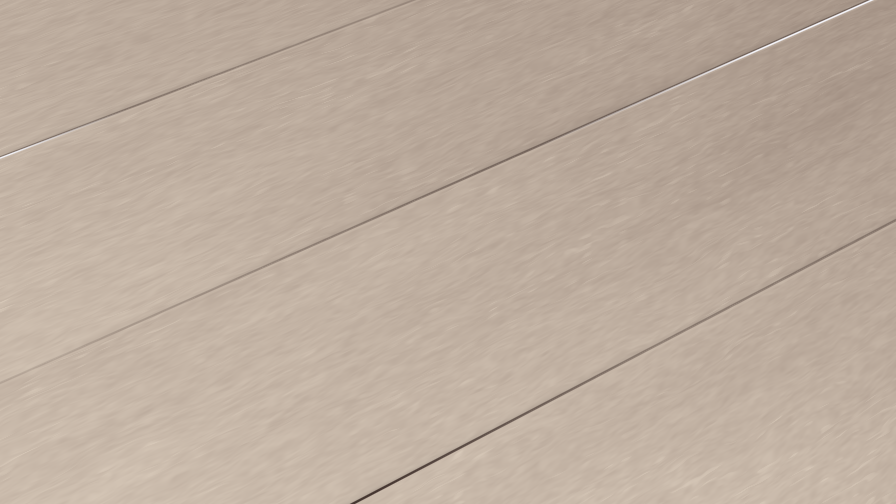
A Shadertoy shader for this texture:

```glsl
// Pale oak planks seen at a slant, split by three grooves that share a vanishing point.
// Each pixel is mapped to plank coordinates (along, across); stretched and ridged noise
// makes the fibres, and grooves are shaded by their distance in canvas heights.

#define VANISH vec2(7.4, 3.5)      // vanishing point of the grooves
#define FIRST_SLOPE 0.380          // slope of the uppermost groove
#define PLANK_STEP 0.0527          // slope change per plank
#define PLANK_GROWTH 0.1297        // perspective growth of that step
#define GROOVE_WIDTH 0.0034
#define FIBRE_STRENGTH 0.17
#define CLOUD_STRENGTH 0.24
#define FLECK_STRENGTH 0.17
#define WOOD_DARK vec3(0.635, 0.565, 0.515)
#define WOOD_LIGHT vec3(0.795, 0.735, 0.675)
#define GROOVE_COLOR vec3(0.27, 0.21, 0.19)
#define GLEAM_COLOR vec3(0.96, 0.96, 0.98)

float hash(vec2 p) {
    vec3 q = fract(p.xyx * 0.1031);
    q += dot(q, q.yzx + 33.33);
    return fract((q.x + q.y) * q.z);
}

float noise(vec2 p) {
    vec2 cell = floor(p), f = fract(p);
    f = f * f * (3.0 - 2.0 * f);
    return mix(mix(hash(cell), hash(cell + vec2(1, 0)), f.x),
               mix(hash(cell + vec2(0, 1)), hash(cell + vec2(1, 1)), f.x), f.y);
}

float fbm(vec2 p) {
    float sum = 0.0, gain = 0.5;
    for (int i = 0; i < 4; i++) {
        sum += gain * noise(p);
        p = p * 2.03 + 17.3;
        gain *= 0.5;
    }
    return sum / 0.9375;
}

// Thin curving crests where the noise crosses its middle value
float ridge(vec2 p) {
    return 1.0 - abs(2.0 * noise(p) - 1.0);
}

// Linear ramp from 0 at a to 1 at b, in either direction
float ramp(float a, float b, float x) {
    return clamp((x - a) / (b - a), 0.0, 1.0);
}

// Coverage of a soft-edged line around d = 0
float stroke(float d, float width, float pixel) {
    return 1.0 - smoothstep(0.5 * width - 0.5 * pixel, 0.5 * width + pixel, abs(d));
}

// Tone of the wood, centred on zero
float woodGrain(vec2 plank, float id) {
    vec2 q = plank + vec2(id * 13.7, 0.0) + 40.0;
    q.y += 0.05 * (fbm(q * vec2(7.0, 12.0)) - 0.5);          // wavy fibres
    float clouds = fbm(q * vec2(1.6, 5.0)) - 0.5;
    float bands = fbm(q * vec2(4.0, 26.0)) - 0.5;
    float fibres = noise(q * vec2(34.0, 90.0)) + noise(q * vec2(62.0, 150.0)) - 1.0;
    float wrinkles = ridge(q * vec2(22.0, 44.0)) - 0.65;
    float patches = smoothstep(0.40, 0.68, fbm(q * vec2(3.0, 6.0) + 9.0));
    float flecks = smoothstep(0.74, 0.95, noise(q * vec2(24.0, 105.0) + 5.0));
    return CLOUD_STRENGTH * (clouds + 0.7 * bands)
         + FIBRE_STRENGTH * (fibres + 0.45 * wrinkles)
         + FLECK_STRENGTH * flecks * (0.3 + patches);
}

void mainImage(out vec4 fragColor, in vec2 fragCoord) {
    vec2 p = fragCoord / iResolution.y;
    vec2 uv = fragCoord / iResolution.xy;
    float pixel = 1.0 / iResolution.y;

    // Plank coordinates from the pencil of lines through the vanishing point
    vec2 toVanish = VANISH - p;
    float slope = toVanish.y / toVanish.x - FIRST_SLOPE;
    float across = slope / (PLANK_STEP + PLANK_GROWTH * slope);
    float along = 45.0 / toVanish.x;

    // Daylight falls off from the lower left to the upper right
    float light = 1.05 - 0.18 * uv.x - 0.38 * uv.y - 0.36 * uv.x * uv.y;
    float tone = light + woodGrain(vec2(along, across), floor(across));

    // Soft dark knot on the middle plank
    vec2 knot = (vec2(along, across) - vec2(7.75, 1.48)) * vec2(3.2, 6.0);
    tone -= 0.14 * exp(-dot(knot, knot)) * (0.4 + fbm(knot * 3.0 + 20.0));
    vec3 color = mix(WOOD_DARK, WOOD_LIGHT, clamp(tone, -0.3, 1.3));

    // Signed distance to the nearest groove, positive above it
    float groove = clamp(floor(across + 0.5), 0.0, 2.0);
    float grooveSlope = FIRST_SLOPE + PLANK_STEP * groove / (1.0 - PLANK_GROWTH * groove);
    float d = (p.y - VANISH.y + grooveSlope * toVanish.x) * inversesqrt(1.0 + grooveSlope * grooveSlope);

    // Depth of shade and gleam along each groove
    float shade, gleam = 0.0;
    if (groove < 0.5) {
        shade = mix(0.22, 0.5, ramp(0.75, 0.1, p.x));
        gleam = ramp(0.25, 0.02, p.x);
    } else if (groove < 1.5) {
        shade = mix(0.14, 0.55, ramp(0.1, 1.1, p.x));
        gleam = ramp(1.05, 1.5, p.x);
    } else {
        shade = mix(0.38, 1.0, ramp(1.3, 0.75, p.x));
    }

    // Bevel shadow above, dark gap, then a lit lip below
    float width = GROOVE_WIDTH * (0.8 + 0.15 * groove);
    float bevel = exp(-max(d, 0.0) / 0.006) * step(0.0, d);
    color *= 1.0 - 0.18 * shade * bevel;
    color = mix(color, WOOD_LIGHT, 0.4 * stroke(d + 1.3 * width, width, pixel));
    color = mix(color, GROOVE_COLOR, shade * stroke(d, width, pixel));
    color = mix(color, GLEAM_COLOR, gleam * stroke(d + 0.6 * width, 0.7 * width, pixel));

    fragColor = vec4(clamp(color, 0.0, 1.0), 1.0);
}
```
